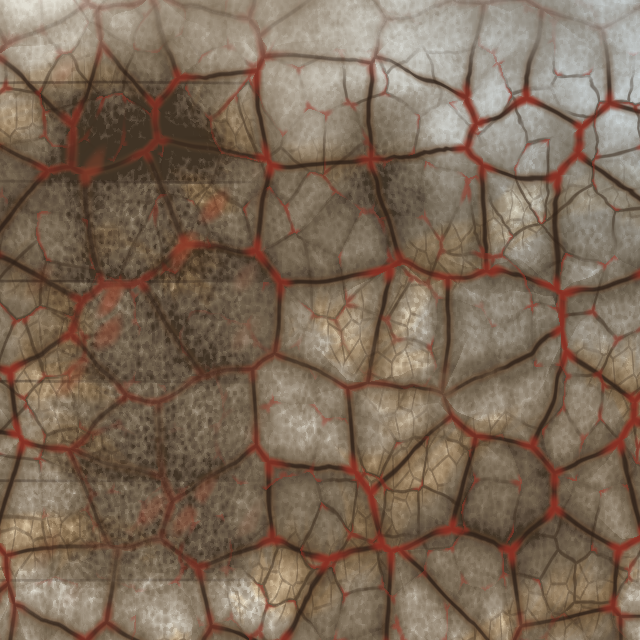
Reproduce this texture procedurally as a WebGL 1 fragment shader.

```glsl
precision highp float;
// Weathered taupe stone wall under a pale haze, veined with dark and rust-red cracks.
uniform vec2 u_resolution;

vec2 hash2(vec2 p) {
  return fract(sin(vec2(dot(p, vec2(127.1, 311.7)), dot(p, vec2(269.5, 183.3)))) * 43758.545);
}

// Layered, self-warping sines, roughly -1..1.
float clouds(vec2 p) {
  float sum = 0.0, gain = 0.5;
  for (int i = 0; i < 6; i++) {
    p = mat2(0.8, 0.6, -0.6, 0.8) * p * 1.7 + 1.2 * sin(p.yx * 0.9 + float(i));
    sum += gain * sin(p.x + sin(p.y));
    gain *= 0.62;
  }
  return sum;
}

// Cellular noise: x border distance, y junction distance, z random id, w centre distance.
vec4 cells(vec2 p) {
  vec2 base = floor(p), near1 = vec2(0.0), near2 = vec2(0.0);
  float f1 = 9.0, f2 = 9.0, f3 = 9.0, id = 0.0;
  for (int j = -1; j <= 1; j++) {
    for (int i = -1; i <= 1; i++) {
      vec2 cell = base + vec2(float(i), float(j));
      vec2 jitter = hash2(cell);
      vec2 toSeed = cell + 0.08 + 0.84 * jitter - p;
      float d = length(toSeed);
      if (d < f1) {
        f3 = f2; f2 = f1; near2 = near1;
        f1 = d; near1 = toSeed; id = fract(jitter.x * 7.3 + jitter.y * 3.1);
      } else if (d < f2) {
        f3 = f2; f2 = d; near2 = toSeed;
      } else {
        f3 = min(f3, d);
      }
    }
  }
  float border = (f2 * f2 - f1 * f1) / (2.0 * max(length(near2 - near1), 0.001));
  return vec4(border, f3 - f1, id, f1);
}

// Soft-edged rounded block, 1 inside.
float block(vec2 p, vec2 centre, vec2 halfSize, float soft) {
  vec2 q = abs(p - centre) - halfSize;
  float d = length(max(q, 0.0)) + min(max(q.x, q.y), 0.0);
  return 1.0 - smoothstep(-soft, soft, d);
}

float line(float d, float width) {
  return 1.0 - smoothstep(width * 0.25, width, d);
}

// Six-step ramp from shadow to pale plaster.
vec3 stoneColour(float tone) {
  float t = clamp(tone, 0.0, 1.04) * 5.0;
  vec3 c = mix(vec3(0.25, 0.20, 0.145), vec3(0.36, 0.30, 0.24), clamp(t, 0.0, 1.0));
  c = mix(c, vec3(0.44, 0.38, 0.30), clamp(t - 1.0, 0.0, 1.0));
  c = mix(c, vec3(0.53, 0.47, 0.39), clamp(t - 2.0, 0.0, 1.0));
  c = mix(c, vec3(0.64, 0.59, 0.52), clamp(t - 3.0, 0.0, 1.0));
  return mix(c, vec3(0.84, 0.82, 0.77), clamp(t - 4.0, 0.0, 1.2));
}

void main() {
  vec2 uv = gl_FragCoord.xy / u_resolution;
  float broad = clouds(uv * 2.2 + 3.0);
  float mottle = clouds(uv * 9.0 + 11.0);
  vec2 warp = vec2(clouds(uv * 3.0 + 7.0), clouds(uv * 3.0 + 19.0));
  vec2 bent = uv + 0.018 * warp;
  vec2 soft = uv + 0.012 * warp;

  // Large masses: haze, dark masonry on the left, shadowed patches.
  float haze = smoothstep(0.76, 0.98, uv.y + 0.13 * smoothstep(0.33, 0.5, uv.x) + 0.06 * broad);
  float wall = block(soft, vec2(0.23, 0.46), vec2(0.14, 0.37), 0.06);
  float hill = block(soft, vec2(0.225, 0.80), vec2(0.12, 0.07), 0.06);
  float mound = block(soft, vec2(0.60, 0.77), vec2(0.06, 0.08), 0.05);
  float slate = block(soft, vec2(0.97, 0.72), vec2(0.08, 0.07), 0.10);
  float tone = 0.44 + 0.43 * haze + 0.13 * broad + 0.10 * mottle;
  tone -= 0.13 * wall + 0.33 * hill + 0.36 * mound + 0.24 * slate;
  tone -= 0.16 * block(soft, vec2(0.66, 0.18), vec2(0.22, 0.05), 0.06);
  tone -= 0.18 * block(soft, vec2(0.66, 0.64), vec2(0.09, 0.05), 0.06);
  tone += 0.12 * (1.0 - smoothstep(0.06, 0.11, uv.y));

  // Horizontal courses: shade gathers above each joint.
  float course = fract((uv.y + 0.003 * broad - 0.095) / 0.155);
  tone -= 0.20 * wall * (1.0 - course) * smoothstep(0.0, 0.03, course);
  float joint = line(min(course, 1.0 - course), 0.022) * smoothstep(0.45, 0.3, uv.x);

  // Stones between two networks of cracks.
  vec4 big = cells(bent * 7.0 + 2.0);
  vec4 small = cells((bent + 0.006 * mottle) * vec2(15.0, 12.0) + 5.0);
  float open = (1.0 - 0.75 * haze) * (1.0 - 0.5 * wall);
  tone += open * (0.28 * smoothstep(0.0, 0.3, big.x) - 0.10 + 0.26 * (big.z - 0.5));
  tone += open * (0.12 * smoothstep(0.0, 0.25, small.x) - 0.04 + 0.14 * (small.z - 0.5));

  // Gritty surface, roughest on the dark masonry.
  vec4 grit = cells(uv * vec2(95.0, 70.0) + warp);
  vec4 dust = cells(uv * vec2(190.0, 150.0) + 2.0 * warp);
  float rough = (0.5 + 0.6 * max(wall, max(hill, mound))) * (1.0 - 0.6 * haze);
  tone += rough * (0.42 * (grit.w - 0.42) * (0.4 + grit.z) + 0.22 * (dust.z - 0.5));
  vec3 colour = stoneColour(tone);

  // Cool slate on the upper right, warm ochre drifts elsewhere.
  float cool = smoothstep(0.35, 0.95, uv.x) * smoothstep(0.3, 0.75, uv.y + 0.1 * broad);
  colour *= mix(vec3(1.0), vec3(0.90, 0.98, 1.08), max(0.7 * cool, slate));
  colour *= mix(vec3(1.0), vec3(1.06, 0.99, 0.88), smoothstep(0.1, 0.8, mottle) * (1.0 - haze));

  // Cracks: rusty halo, dark core, red where they meet.
  float wear = 0.65 + 0.35 * clouds(uv * 5.0 + 31.0);
  float fade = (1.0 - 0.8 * smoothstep(0.86, 0.95, uv.y)) * (1.0 - 0.35 * wall);
  float halo = line(big.x, 0.085) * fade;
  float core = line(big.x, 0.022 + 0.02 * wear) * fade * smoothstep(0.15, 0.6, wear);
  float vein = line(small.x, 0.05) * fade * smoothstep(0.45, 0.95, wear + 0.3 * mottle);
  float hair = line(cells(bent * vec2(38.0, 20.0)).x, 0.07) * smoothstep(0.1, 0.6, mottle);
  colour = mix(colour, vec3(0.40, 0.28, 0.18), 0.45 * halo);
  colour = mix(colour, vec3(0.22, 0.16, 0.11), max(0.55 * vein, 0.3 * hair * (1.0 - haze)));
  colour = mix(colour, vec3(0.17, 0.12, 0.09), max(0.8 * core, 0.5 * joint * wear));
  float meeting = line(big.y, 0.30) * line(big.x, 0.075);
  meeting = max(meeting, 0.7 * line(small.y, 0.3) * line(small.x, 0.09) * step(0.5, small.z));
  colour = mix(colour, vec3(0.62, 0.20, 0.15), 0.75 * meeting * fade * smoothstep(0.2, 0.8, wear));

  // Slanting red brush strokes on the masonry.
  vec2 slant = mat2(0.55, -0.83, 0.83, 0.55) * bent;
  vec4 stroke = cells(slant * vec2(9.0, 22.0) + 4.0);
  float paint = line(stroke.w, 0.42) * smoothstep(0.0, 0.12, stroke.x) * step(0.72, stroke.z);
  colour = mix(colour, vec3(0.60, 0.27, 0.18), 0.6 * paint * max(wall, hill) * wear);

  gl_FragColor = vec4(clamp(colour, 0.0, 1.0), 1.0);
}
```
